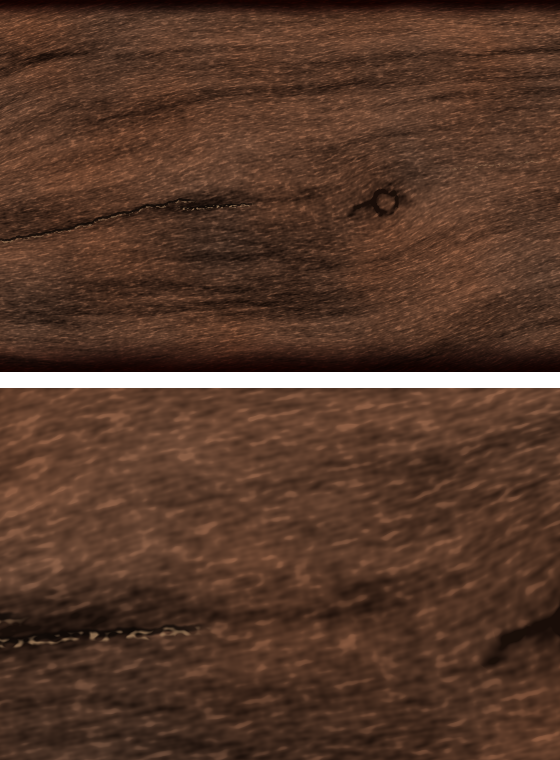
Top: the whole. Bottom: its middle third, enlarged.
This texture is drawn by a Shadertoy shader. Its source:

```glsl
vec2 gradientAt(vec2 cell) {
    vec3 h = fract(cell.xyx * vec3(0.1031, 0.1030, 0.0973));
    h += dot(h, h.yzx + 33.33);
    float angle = 6.2832 * fract((h.x + h.y) * h.z);
    return vec2(cos(angle), sin(angle));
}

float gradientNoise(vec2 p) {
    vec2 i = floor(p), f = p - i;
    vec2 u = f * f * f * (f * (f * 6.0 - 15.0) + 10.0);
    float a = dot(gradientAt(i), f);
    float b = dot(gradientAt(i + vec2(1, 0)), f - vec2(1, 0));
    float c = dot(gradientAt(i + vec2(0, 1)), f - vec2(0, 1));
    float d = dot(gradientAt(i + vec2(1, 1)), f - vec2(1, 1));
    return 1.4 * mix(mix(a, b, u.x), mix(c, d, u.x), u.y);
}

float fbm(vec2 p) {
    float sum = 0.0, gain = 0.6;
    for (int i = 0; i < 4; i++) {
        sum += gain * gradientNoise(p);
        p = p * 2.03 + 17.3;
        gain *= 0.5;
    }
    return sum;
}

// Soft stroke from a to b that thins and fades toward both ends
float streak(vec2 p, vec2 a, vec2 b, float width) {
    vec2 d = b - a;
    float h = clamp(dot(p - a, d) / dot(d, d), 0.0, 1.0);
    float taper = sqrt(4.0 * h * (1.0 - h));
    float across = length(p - a - d * h) / (width * (0.3 + 0.4 * taper));
    return taper * exp(-across * across);
}

// Thin line along a curve, limited to a span of x
float crackLine(float x, float offset, float start, float end, float width) {
    float span = smoothstep(start - 0.02, start + 0.02, x) * (1.0 - smoothstep(end - 0.04, end, x));
    return span * (1.0 - smoothstep(width * 0.3, width, abs(offset)));
}

// Height of the fibres, bent by the sweep of the board and by the knot
float fibreHeight(vec2 p, vec2 knot) {
    float upper = smoothstep(0.2, 0.75, p.y) * (1.0 - 0.5 * smoothstep(0.7, 1.1, p.y));
    float v = p.y - 0.21 * upper * (1.0 - exp(-2.2 * p.x));
    v -= 0.2 * smoothstep(0.85, 1.6, p.x) * (1.0 - smoothstep(0.15, 0.75, p.y));
    vec2 k = p - knot;
    v -= 0.35 * k.y * exp(-dot(k, k) * 60.0);
    return v + 0.03 * gradientNoise(p * vec2(2.0, 3.5));
}

void mainImage(out vec4 fragColor, in vec2 fragCoord) {
    vec2 p = fragCoord / iResolution.y;
    p.x *= 1.506 * iResolution.y / iResolution.x;
    vec2 knot = vec2(1.035, 0.455);
    float v = fibreHeight(p, knot);

    // Broad bands, narrow grain, fine threads and cloudy patches
    float tone = 0.66 + 0.42 * fbm(vec2(p.x * 1.3, v * 11.0));
    tone += 0.32 * fbm(vec2(p.x * 3.5 + 8.0, v * 38.0));
    tone += 0.2 * gradientNoise(vec2(p.x * 13.0, v * 95.0 + 4.0));
    tone += 0.27 * fbm(p * vec2(2.0, 3.0) + 5.0);
    float band = gradientNoise(vec2(p.x * 1.1 + 3.0, v * 17.0));
    tone -= 0.28 * smoothstep(0.1, 0.5, band);

    // Dark mineral streaks with ragged borders
    vec2 r = p + 0.025 * vec2(0.0, fbm(p * vec2(5.0, 14.0)));
    r.y += 0.014 * gradientNoise(vec2(p.x * 9.0, v * 60.0));
    float sweep = (r.y - 0.57 - 0.23 * (1.0 - exp(-2.2 * r.x))) / 0.014;
    tone -= 0.3 * exp(-sweep * sweep);
    tone -= 0.65 * streak(r, vec2(0.35, 0.44), vec2(0.92, 0.485), 0.03);
    tone -= 0.36 * streak(r, vec2(0.2, 0.39), vec2(1.0, 0.36), 0.11);
    tone -= 0.5 * streak(r, vec2(0.1, 0.22), vec2(1.05, 0.235), 0.034);
    tone -= 0.5 * streak(r, vec2(-0.2, 0.135), vec2(1.05, 0.195), 0.03);
    tone -= 0.35 * streak(r, vec2(0.35, 0.31), vec2(0.98, 0.31), 0.024);
    tone -= 0.4 * streak(r, vec2(-0.3, 0.845), vec2(0.45, 0.85), 0.022);
    tone -= 0.4 * streak(r, vec2(0.75, 0.81), vec2(1.8, 0.9), 0.022);
    tone -= 0.35 * streak(r, vec2(-0.3, 0.34), vec2(0.6, 0.46), 0.06);

    // Long slanted pores with pale glints
    vec2 fibre = vec2(p.x + 0.2 * p.y, mix(p.y, v, 0.6) - 0.15 * p.x);
    float fleck = gradientNoise(fibre * vec2(36.0, 160.0));
    float pore = gradientNoise(fibre * vec2(58.0, 250.0) + 40.0);
    float grit = gradientNoise(fibre * vec2(120.0, 200.0) + 90.0);
    tone += 0.26 * fleck + 0.27 * pore + 0.16 * grit;
    float glint = smoothstep(0.25, 0.75, fleck + 0.4 * pore + 0.4 * grit);
    tone += 0.26 * glint * smoothstep(-0.2, 0.6, tone);

    // Knot: dark halo, broken ring and a hooked tail
    vec2 k = (p + 0.3 * (r - p) - knot) * vec2(1.0, 0.9);
    float radius = length(k) + 0.006 * gradientNoise(p * 40.0);
    float broken = 0.6 + 0.5 * gradientNoise(p * 32.0);
    tone -= 0.3 * (1.0 - smoothstep(0.02, 0.08, radius));
    tone -= broken * (1.0 - smoothstep(0.002, 0.009, abs(radius - 0.029)));
    tone += 0.25 * (1.0 - smoothstep(0.01, 0.027, radius));
    tone -= 0.6 * streak(r, vec2(0.935, 0.42), vec2(0.975, 0.465), 0.013);
    tone -= 0.6 * streak(r, vec2(0.945, 0.452), vec2(1.02, 0.465), 0.016);
    tone -= 0.5 * streak(r, vec2(1.05, 0.48), vec2(1.12, 0.455), 0.016);

    vec3 wood = mix(vec3(0.18, 0.11, 0.075), vec3(0.455, 0.30, 0.215), clamp(tone, -0.3, 1.35));
    wood *= 1.0 + vec3(0.08, -0.02, -0.12) * fbm(p * 2.5 + 21.0);

    // Cracks: black gaps with broken pale rims
    float jitter = 0.01 * fbm(vec2(p.x * 24.0, 2.0));
    float longCrack = p.y - 0.352 - 0.115 * smoothstep(-0.05, 0.58, p.x) + jitter;
    float shortCrack = p.y - 0.44 - 0.06 * (p.x - 0.48) + jitter;
    float hairCrack = p.y - 0.548 - 0.05 * sin(2.0 * (p.x - 1.25)) + jitter;
    float gap = max(crackLine(p.x, longCrack, -0.1, 0.54, 0.005),
                    crackLine(p.x, shortCrack, 0.48, 0.7, 0.0045));
    wood = mix(wood, vec3(0.05, 0.03, 0.02), 0.8 * gap);
    float rim = 0.6 * crackLine(p.x, longCrack + 0.005, -0.1, 0.54, 0.0045);
    rim = max(rim, crackLine(p.x, shortCrack + 0.003, 0.48, 0.7, 0.005));
    rim = max(rim, 0.5 * crackLine(p.x, hairCrack, 1.2, 1.6, 0.004));
    rim *= smoothstep(-0.15, 0.4, gradientNoise(p * vec2(110.0, 150.0)));
    wood = mix(wood, vec3(0.66, 0.52, 0.38), 0.8 * rim);

    // Scorched upper and lower edges
    float ragged = p.y + 0.012 * fbm(p * vec2(5.0, 12.0));
    float light = smoothstep(0.0, 0.11, ragged) * (1.0 - smoothstep(0.945, 0.995, ragged));
    wood *= mix(vec3(0.2, 0.04, 0.02), vec3(1.0), light);
    fragColor = vec4(clamp(wood, 0.0, 1.0), 1.0);
}
```
